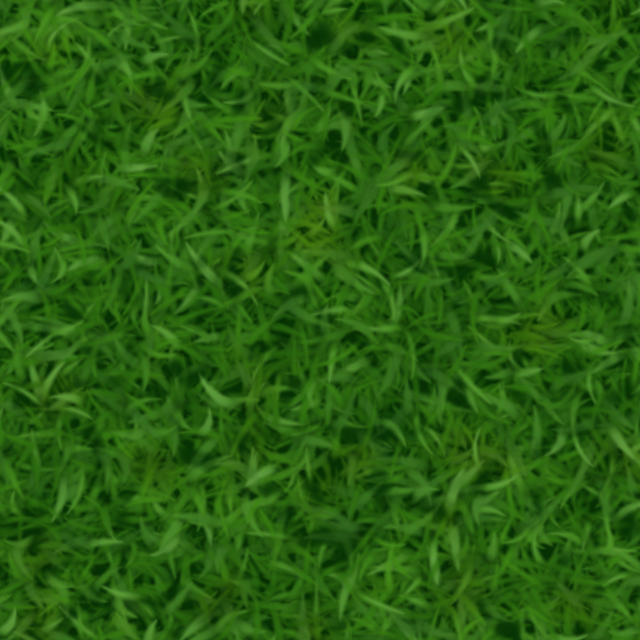
This texture is drawn by a Shadertoy shader. Its source:

```glsl
// Dense lawn seen from above: soft curved grass blades over dark gaps.

vec2 hash2(vec2 p) {
    vec3 q = fract(vec3(p.xyx) * vec3(0.1031, 0.1030, 0.0973));
    q += dot(q, q.yzx + 33.33);
    return fract((q.xx + q.yz) * q.zy);
}

float gradientNoise(vec2 p) {
    vec2 cell = floor(p), f = fract(p);
    vec2 u = f * f * f * (f * (f * 6.0 - 15.0) + 10.0);
    vec2 o = vec2(0.0, 1.0);
    float a = dot(hash2(cell) * 2.0 - 1.0, f);
    float b = dot(hash2(cell + o.yx) * 2.0 - 1.0, f - o.yx);
    float c = dot(hash2(cell + o.xy) * 2.0 - 1.0, f - o.xy);
    float d = dot(hash2(cell + o.yy) * 2.0 - 1.0, f - o.yy);
    return mix(mix(a, b, u.x), mix(c, d, u.x), u.y);
}

mat2 rotation(float angle) {
    float c = cos(angle), s = sin(angle);
    return mat2(c, s, -s, c);
}

// Blade space: x runs from root (-1) to tip (1), y is the signed edge distance.
vec2 bladeSpace(vec2 p, float halfLength, float halfWidth, float bend) {
    float along = p.x / halfLength;
    float across = p.y - bend * (0.5 - along * along);
    float taper = sqrt(max(1.0 - along * along, 0.0)) * (0.85 - 0.3 * along);
    float edge = abs(across) - halfWidth * taper;
    return vec2(along, max(edge, (abs(along) - 1.0) * halfLength));
}

vec3 bladeColor(float tone, float pale, float gray, float olive) {
    vec3 green = mix(vec3(0.06, 0.275, 0.02), vec3(0.225, 0.50, 0.07), tone);
    green *= mix(vec3(1.0), vec3(1.12, 0.94, 0.7), olive);
    green += vec3(0.04, 0.01, 0.08) * gray;
    return mix(green, vec3(0.40, 0.64, 0.27), pale);
}

void mainImage(out vec4 fragColor, in vec2 fragCoord) {
    vec2 uv = fragCoord / iResolution.y;

    // Broad light and dark tufts, and the hollows between them
    float patchTone = gradientNoise(uv * 7.0 + 3.0) + gradientNoise(uv * 17.0 + 25.0);
    float hollow = gradientNoise(uv * 23.0 + 70.0) + 0.6 * gradientNoise(uv * 11.0 + 90.0);
    hollow = smoothstep(0.1, 0.5, hollow);
    float olive = smoothstep(0.0, 0.5, gradientNoise(uv * 9.0 + 40.0));
    vec3 soil = vec3(0.025, 0.20, 0.012);
    vec3 color = soil;

    // Layers from the deepest to the topmost
    for (int layer = 0; layer < 8; layer++) {
        float height = float(layer) / 7.0;
        vec2 p = rotation(float(layer) * 0.7) * uv * (21.0 - 2.0 * height);
        p += float(layer) * 17.3 + 60.0;
        vec2 home = floor(p);
        if (layer == 6) color = mix(color, soil, 0.9 * hollow);

        for (int k = 0; k < 18; k++) {
            int n = k / 2;
            vec2 cell = home + vec2(n % 3 - 1, n / 3 - 1);
            vec2 seed = cell + vec2(k % 2, layer) * 131.7;
            vec2 place = hash2(seed);
            vec2 shape = hash2(seed + 57.1);
            vec2 look = hash2(seed + 211.9);
            vec2 kind = hash2(seed + 397.3);
            if (kind.x > 0.82) continue;

            vec2 local = rotation(6.2832 * shape.x) * (p - cell - place);
            vec2 blade = bladeSpace(local, mix(0.45, 0.94, shape.y),
                                    mix(0.07, 0.16, kind.y), (look.y - 0.5) * 0.45);

            // Soft shadow, then the blade itself, fading at its root
            color *= 1.0 - 0.07 * smoothstep(0.16, -0.04, blade.y);
            float cover = smoothstep(0.09, -0.09, blade.y);
            cover *= smoothstep(-1.0, -0.2, blade.x) * mix(0.72, 0.95, look.x);
            cover *= 1.0 - 0.5 * hollow * height;

            float tone = 0.36 + 0.52 * height + 0.4 * (look.x - 0.5);
            tone += 0.12 * blade.x + 0.38 * patchTone;
            float pale = smoothstep(0.7, 1.0, look.x) * height * height;
            pale *= 0.8 * smoothstep(-1.1, 0.3, blade.x);
            float gray = smoothstep(0.55, 0.9, kind.y) * height;
            color = mix(color, bladeColor(clamp(tone, 0.0, 1.2), pale, gray, olive), cover);
        }
    }

    fragColor = vec4(clamp(color, 0.0, 1.0), 1.0);
}
```
